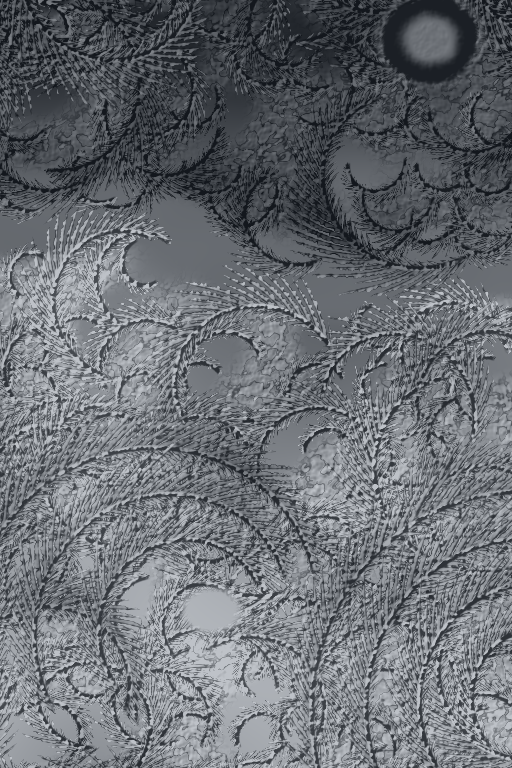
A Shadertoy shader for this texture:

```glsl
// Frost ferns on a window: curled, barbed ice plumes over glass that darkens upward.

vec2 hash2(vec2 p) {
    p = vec2(dot(p, vec2(127.1, 311.7)), dot(p, vec2(269.5, 183.3)));
    return fract(sin(p) * 43758.5);
}

float gradientNoise(vec2 p) {
    vec2 i = floor(p), f = fract(p), u = f * f * (3.0 - 2.0 * f);
    vec2 e = vec2(1, 0);
    float a = dot(hash2(i) * 2.0 - 1.0, f);
    float b = dot(hash2(i + e.xy) * 2.0 - 1.0, f - e.xy);
    float c = dot(hash2(i + e.yx) * 2.0 - 1.0, f - e.yx);
    float d = dot(hash2(i + e.xx) * 2.0 - 1.0, f - e.xx);
    return mix(mix(a, b, u.x), mix(c, d, u.x), u.y);
}

// Side-lit bumps: the noise minus a shifted copy of itself
float relief(vec2 p) {
    return gradientNoise(p) - gradientNoise(p + vec2(0.4, -0.4));
}

// Height of the bare strip of glass between the two frost fields
float bareLine(float x) {
    return 0.715 - 0.075 * smoothstep(0.15, 0.4, x);
}

// Paints one spiral spine with swept, tapering barbs on both sides
void plume(inout float tone, vec2 p, float radius, float facing, float hand,
           float seed, float dark, float light, float crumb) {
    p /= radius;
    float r = length(p);
    if (r > 1.9) return;
    vec2 axis = vec2(cos(facing), sin(facing));
    float angle = atan(hand * (p.y * axis.x - p.x * axis.y), dot(p, axis));
    float t = (angle + 1.7) / 3.4;
    if (t < 0.0 || t > 1.0) return;

    // Barbs are long outside the curl and short inside it
    float d = r - 1.15 + 0.35 * t;
    float away = abs(d);
    float span = d > 0.0 ? min(0.6, 0.075 / radius) : min(0.22, 0.025 / radius);
    float reach = span * pow(4.0 * t * (1.0 - t), 0.6) + 0.001;
    float q = (angle - 1.6 * away + 0.8 * away * away) * (4.0 + 46.0 * radius) + crumb * 0.14;
    float s = abs(fract(q) - 0.5);
    vec2 h = hash2(vec2(floor(q), seed));
    float k = away / (reach * (0.55 + 0.45 * h.x));
    float taper = sqrt(max(1.0 - k, 0.0));

    // Pale ridges in dark outlines; the plume pales toward its tips
    float cover = smoothstep(0.0, 0.16, 0.54 * taper - s + crumb * 0.08) * step(k, 1.0);
    float ridge = smoothstep(-0.06, 0.22, 0.36 * taper - s + crumb * 0.2);
    float ice = mix(dark, light * (0.8 + 0.25 * k) + 0.06 * (h.y - 0.5), ridge) + crumb * 0.07;
    tone = mix(tone, ice, cover * 0.9);

    // Beaded spine: a lit edge beside a dark one
    float thick = 0.0045 / radius;
    float spine = smoothstep(thick, thick * 0.4, away) * smoothstep(0.0, 0.1, t * (1.0 - t) * 2.0);
    tone = mix(tone, mix(dark * 0.8, light * 1.05, smoothstep(-0.3, 0.6, d / thick + crumb)), spine);
}

void mainImage(out vec4 fragColor, in vec2 fragCoord) {
    vec2 p = fragCoord / iResolution.y;
    vec2 warped = p + 0.012 * vec2(gradientNoise(p * 18.0), gradientNoise(p * 18.0 + 31.0));
    float crumb = 1.4 * relief(warped * 110.0) + 1.4 * relief(warped * 210.0 + 7.0);
    float drift = gradientNoise(p * 5.0 + 3.0) + 0.6 * gradientNoise(p * 11.0);
    float line = p.y - bareLine(p.x);
    float top = smoothstep(-0.03, 0.06, line);

    // Glass, lit from below
    float glass = mix(0.63, 0.42, smoothstep(0.25, 0.66, p.y));
    glass = mix(glass, 0.13, smoothstep(0.72, 0.95, p.y)) + drift * 0.04;
    float dark = mix(0.27, 0.09, top) + drift * 0.08;
    float light = mix(0.7, 0.36, top) + drift * 0.2;

    // Leafy crystal crust: pale flakes split by thin dark seams
    float frosted = smoothstep(0.025, 0.07, abs(line) + 0.04 * drift);
    float crust = frosted * smoothstep(-0.2, 0.1, gradientNoise(p * 10.0));
    float seams = smoothstep(0.09, 0.0, abs(gradientNoise(warped * 62.0) + 0.15 * crumb));
    float flakes = mix(light * 0.94, dark * 1.15, seams * 0.75) + crumb * mix(0.13, 0.09, top);
    float tone = mix(glass, flakes, crust * 0.85);

    // Scattered plumes, small ones first
    for (int layer = 0; layer < 5; layer++) {
        float cell = 0.075 + 0.04 * float(layer);
        vec2 home = floor(p / cell);
        for (int n = 0; n < 9; n++) {
            vec2 id = home + vec2(n % 3 - 1, n / 3 - 1);
            vec2 h = hash2(id + 17.0 * float(layer));
            vec2 g = hash2(id + 17.0 * float(layer) + 91.0);
            vec2 centre = (id + 0.25 + 0.5 * h) * cell;
            float radius = cell * (0.4 + 0.2 * g.x);
            float above = centre.y - bareLine(centre.x);
            if (g.y > 0.62 || abs(above) < 0.01 + radius * 0.8) continue;
            float facing = (above > 0.0 ? -1.5 : 2.0) + 3.4 * (h.y - 0.5);
            float hand = fract(g.x * 7.3) < 0.7 ? -1.0 : 1.0;
            float shade = 0.2 * (h.x - 0.5) * mix(1.0, 0.6, top);
            plume(tone, p - centre, radius, facing, hand, g.y * 50.0,
                  dark + 0.3 * shade, light + shade, crumb);
        }
    }

    // Two great nested swirls in the lower field, widest arcs first
    for (int i = 0; i < 8; i++) {
        float ring = float(3 - i / 2);
        bool right = i % 2 == 1;
        vec2 centre = right ? vec2(0.71, 0.1) : vec2(0.27 - 0.015 * ring, 0.19);
        float radius = (right ? 0.09 : 0.055) + 0.062 * ring;
        plume(tone, p - centre, radius, 2.3 - 0.12 * ring, -1.0, float(i) + 0.5,
              dark - 0.02, light - 0.04 * ring + 0.04, crumb);
    }

    // Broad haze, with a pale pool of clear glass inside the left swirl
    float pool = length((p - vec2(0.275, 0.2)) * vec2(1.0, 1.3)) + 0.03 * drift + 0.004 * crumb;
    tone = mix(tone, 0.66, smoothstep(0.05, 0.035, pool));
    tone += 0.16 * gradientNoise(p * 3.5 + 9.0) * frosted * (1.0 - 0.5 * top);

    // Melted hole near the top right, with a pale cloud inside
    vec2 hole = (p - vec2(0.56, 0.948)) * vec2(0.92, 1.0);
    float rim = length(hole) + 0.006 * gradientNoise(p * 40.0) + 0.002 * crumb;
    tone = mix(tone, 0.34 + crumb * 0.15, 0.6 * smoothstep(0.01, 0.0, abs(rim - 0.062)));
    tone = mix(tone, 0.12, smoothstep(0.06, 0.053, rim));
    tone = mix(tone, 0.44 + 0.03 * crumb, smoothstep(0.042, 0.022, rim));

    // Cool grey tint
    tone = clamp(tone, 0.09, 0.76);
    fragColor = vec4(tone + vec3(-0.014, 0.002, 0.024), 1.0);
}
```
